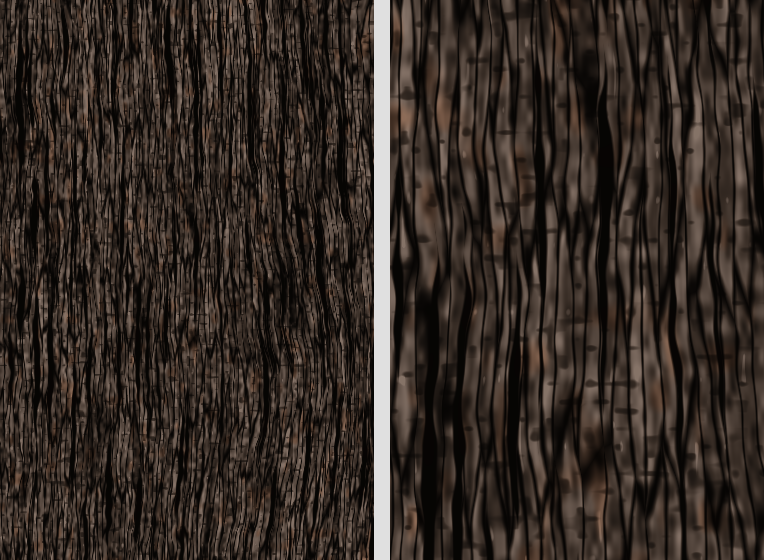
Left, the full canvas; right, a detail of the centre.
A Shadertoy shader for this texture:

```glsl
// Weathered dark wood: crooked upright fibres with black gaps and long cracks.
#define FIBRE_SCALE vec2(74.0, 5.2)
#define CRACK_SCALE vec2(25.0, 3.2)
#define CRACK_AMOUNT 0.72
#define FLOW 0.12
#define BODY_TONE 0.66
#define TINT_RANGE 0.28
#define STREAK_RANGE 0.50
#define GRAIN_RANGE 0.52
#define GAP_WIDTH 0.27
#define DARK vec3(0.025, 0.018, 0.013)
#define MID vec3(0.220, 0.176, 0.147)
#define LIGHT vec3(0.480, 0.412, 0.370)

vec2 hash2(vec2 p) {
    vec3 q = fract(p.xyx * vec3(0.1031, 0.1030, 0.0973));
    q += dot(q, q.yzx + 33.33);
    return fract((q.xx + q.yz) * q.zy);
}

float noise(vec2 p) {
    vec2 i = floor(p), f = fract(p);
    f = f * f * (3.0 - 2.0 * f);
    float low = mix(hash2(i).x, hash2(i + vec2(1, 0)).x, f.x);
    float high = mix(hash2(i + vec2(0, 1)).x, hash2(i + vec2(1, 1)).x, f.x);
    return mix(low, high, f.y);
}

// Bends the straight grain: broad fanning to the right, small kinks everywhere.
vec2 bendGrain(vec2 p) {
    float fan = FLOW * mix(0.35, 1.0, smoothstep(0.45, 0.95, p.x));
    float bend = fan * (noise(p * vec2(2.2, 1.5) + 7.3) - 0.5);
    bend += 0.012 * (noise(p * vec2(13.0, 8.0) + 31.0) - 0.5);
    bend += 0.005 * (noise(p * vec2(48.0, 30.0) + 57.0) - 0.5);
    return vec2(p.x + bend, p.y);
}

// Stretched cells: x = distance to the neighbouring fibre, y = random tint.
vec2 fibres(vec2 p) {
    vec2 cell = floor(p), f = fract(p);
    float nearest = 9.0, second = 9.0, tint = 0.0;
    for (int j = -1; j <= 1; j++)
    for (int i = -1; i <= 1; i++) {
        vec2 o = vec2(i, j);
        vec2 h = hash2(cell + o + 100.0);
        float d = length(o + h - f);
        if (d < nearest) {
            second = nearest;
            nearest = d;
            tint = fract(h.x * 17.0 + h.y * 31.0);
        } else {
            second = min(second, d);
        }
    }
    return vec2(second - nearest, tint);
}

// Scattered slender spindles; signed distance in widths of the canvas.
float cracks(vec2 p, float ragged) {
    vec2 q = p * CRACK_SCALE, cell = floor(q);
    float d = 1.0;
    for (int j = -1; j <= 1; j++)
    for (int i = -1; i <= 1; i++) {
        vec2 id = cell + vec2(i, j);
        vec2 place = hash2(id + 211.0), kind = hash2(id + 347.0);
        float present = step(kind.x, CRACK_AMOUNT);
        vec2 r = (q - id - place) / CRACK_SCALE;
        float along = r.y / mix(0.07, 0.21, kind.y);
        float halfWidth = mix(0.0022, 0.0075, place.x * place.x);
        float spindle = abs(r.x) - halfWidth * (1.0 - along * along);
        d = min(d, mix(1.0, spindle, present));
    }
    return d + 0.004 * (ragged - 0.5);
}

void mainImage(out vec4 fragColor, in vec2 fragCoord) {
    vec2 uv = fragCoord / iResolution.x;
    vec2 p = bendGrain(uv);
    float pixel = 1.0 / iResolution.x;

    // Surface roughness, from long streaks to short cross breaks
    float streak = noise(p * vec2(165.0, 11.0) + 19.0);
    float grain = noise(p * vec2(190.0, 75.0) + 83.0);
    float breaks = noise(p * vec2(85.0, 125.0) + 131.0);
    float patches = noise(uv * vec2(5.0, 3.0) + 3.0);

    // Fibre bodies and the gaps between them
    vec2 fibre = fibres(p * FIBRE_SCALE);
    float tone = BODY_TONE + TINT_RANGE * (fibre.y - 0.5);
    tone += STREAK_RANGE * (streak - 0.5) + GRAIN_RANGE * (grain - 0.5);
    tone += 0.12 * (patches - 0.5);
    tone *= 1.0 - 0.5 * smoothstep(0.72, 0.95, breaks);
    float edge = fibre.x + 0.10 * (grain - 0.5);
    tone *= smoothstep(-0.02, GAP_WIDTH, edge);

    // Deep cracks
    float crack = cracks(p, noise(p * vec2(70.0, 40.0) + 171.0));
    tone *= smoothstep(-0.3 * pixel, 0.0012 + pixel, crack);

    // Pale splinters
    float splinter = noise(p * vec2(150.0, 50.0) + 251.0);
    tone += 0.3 * smoothstep(0.90, 0.98, splinter) * smoothstep(0.1, 0.4, tone);

    // Colour ramp with faint rusty spots
    tone = clamp(tone, 0.0, 1.08);
    vec3 color = mix(DARK, MID, min(tone * 2.0, 1.0));
    color = mix(color, LIGHT, max(tone * 2.0 - 1.0, 0.0));
    float rust = smoothstep(0.62, 0.95, noise(p * vec2(60.0, 28.0) + 301.0));
    color *= mix(vec3(1.0), vec3(1.06, 0.93, 0.83), rust);
    fragColor = vec4(color, 1.0);
}
```
